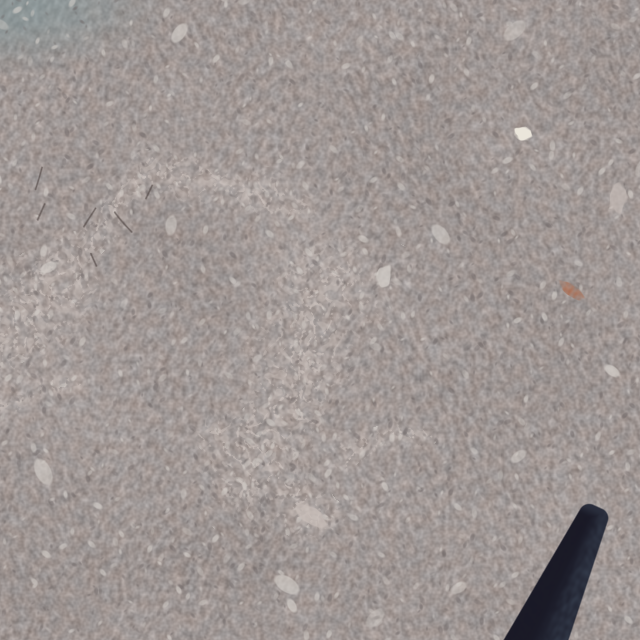
A WebGL 2 fragment shader for this texture:

```glsl
#version 300 es
precision highp float;
// Worn grey ground with gritty grain, pale crusted dust, flecks, twigs and a dark tapered handle.

uniform vec2 u_resolution;
out vec4 fragColor;

const vec3 GROUND = vec3(0.625, 0.592, 0.582);
const vec3 DUST = vec3(0.785, 0.745, 0.725);
const vec3 PALE_STONE = vec3(0.83, 0.81, 0.79);
const vec3 DARK_GRIT = vec3(0.43, 0.40, 0.40);
const vec3 TWIG = vec3(0.33, 0.29, 0.28);
const vec3 LEAF = vec3(0.66, 0.43, 0.33);
const vec3 COOL_TINT = vec3(0.53, 0.59, 0.60);
const vec3 HANDLE_DARK = vec3(0.10, 0.10, 0.15);
const vec3 HANDLE_LIGHT = vec3(0.20, 0.23, 0.29);
const float GRAIN_CONTRAST = 0.115;
const float SOFTNESS = 0.0016;
const vec2 HANDLE_TIP = vec2(0.934, 0.208);
const vec2 HANDLE_BASE = vec2(0.840, 0.0);

// Dust trails: start, end, and spread of each
const int TRAILS = 7;
const vec4 TRAIL[TRAILS] = vec4[](
    vec4(0.00, 0.47, 0.10, 0.57), vec4(0.14, 0.61, 0.24, 0.75),
    vec4(0.25, 0.73, 0.46, 0.69), vec4(0.40, 0.27, 0.51, 0.54),
    vec4(0.53, 0.29, 0.66, 0.33), vec4(0.00, 0.37, 0.12, 0.40),
    vec4(0.35, 0.31, 0.50, 0.19));
const float SPREAD[TRAILS] = float[](0.060, 0.030, 0.026, 0.075, 0.018, 0.012, 0.035);

vec2 hash2(vec2 cell) {
    vec3 h = fract(cell.xyx * vec3(0.1031, 0.1030, 0.0973));
    h += dot(h, h.yzx + 33.33);
    return fract((h.xx + h.yz) * h.zy);
}

mat2 rotation(float angle) {
    float c = cos(angle), s = sin(angle);
    return mat2(c, s, -s, c);
}

float cornerSlope(vec2 cell, vec2 offset) {
    float angle = 6.2832 * hash2(cell + 71.0).x;
    return dot(vec2(cos(angle), sin(angle)), offset);
}

float gradientNoise(vec2 p) {
    vec2 i = floor(p), f = p - i, e = vec2(1.0, 0.0);
    vec2 w = f * f * f * (f * (f * 6.0 - 15.0) + 10.0);
    float low = mix(cornerSlope(i, f), cornerSlope(i + e, f - e), w.x);
    float high = mix(cornerSlope(i + e.yx, f - e.yx), cornerSlope(i + 1.0, f - 1.0), w.x);
    return mix(low, high, w.y);
}

float segmentDistance(vec2 p, vec2 a, vec2 b) {
    vec2 d = b - a;
    return length(p - a - d * clamp(dot(p - a, d) / dot(d, d), 0.0, 1.0));
}

float cover(float dist) {
    float edge = max(SOFTNESS, 0.75 / u_resolution.y);
    return 1.0 - smoothstep(-edge, edge, dist);
}

// Angular flake with a wobbly outline
float flake(vec2 p, vec2 centre, vec2 radius, float angle) {
    vec2 q = rotation(angle) * (p - centre) / radius;
    float wobble = 0.35 * gradientNoise(q * 1.3 + centre * 90.0);
    return cover((length(q) - 1.0 + wobble) * min(radius.x, radius.y));
}

// Random elongated flecks, one candidate per cell
float flecks(vec2 p, float cells, float density, float seed) {
    float total = 0.0;
    vec2 base = floor(p * cells);
    for (int y = -1; y <= 1; y++)
    for (int x = -1; x <= 1; x++) {
        vec2 cell = base + vec2(x, y);
        vec2 place = hash2(cell + seed), kind = hash2(cell + seed + 37.0);
        float size = mix(0.10, 0.30, kind.x * kind.x) / cells;
        vec2 q = rotation((place.y - 0.5) * 2.4) * (p - (cell + place) / cells);
        float dist = length(q * vec2(1.0, 0.55)) - size;
        total = max(total, cover(dist) * step(kind.y, density) * (0.45 + 0.55 * place.x));
    }
    return total;
}

void main() {
    vec2 p = gl_FragCoord.xy / u_resolution.y;
    vec2 warp = vec2(gradientNoise(p * 14.0), gradientNoise(p * 14.0 + 50.0));

    // Ground: broad mottling and short tilted grain
    float broad = gradientNoise(p * 4.0 + 9.0) + 0.6 * gradientNoise(p * 11.0);
    float lean = smoothstep(-0.2, 0.2, gradientNoise(p * 6.0 + 30.0) + 0.4 * (p.x - 0.5));
    float grain = mix(gradientNoise(rotation(0.45) * p * vec2(125.0, 70.0)),
                      gradientNoise(rotation(-0.4) * p * vec2(125.0, 70.0) + 80.0), lean);
    float grit = gradientNoise(p * 190.0) + 0.7 * gradientNoise(p * 75.0 + 20.0);
    vec3 color = GROUND + 0.028 * broad + GRAIN_CONTRAST * (grain + 0.62 * grit);
    color += vec3(0.02, -0.005, -0.02) * gradientNoise(p * 45.0 + 13.0);
    float corner = length((p - vec2(0.0, 1.0)) * vec2(1.0, 2.3));
    color = mix(color, COOL_TINT + 0.05 * grain, 0.75 * smoothstep(0.30, 0.05, corner));

    // Dust: soft haze with broken curling crust
    float dust = 0.0;
    for (int i = 0; i < TRAILS; i++) {
        float d = segmentDistance(p + 0.035 * warp, TRAIL[i].xy, TRAIL[i].zw) / SPREAD[i];
        dust = max(dust, exp(-d * d));
    }
    vec2 curl = p + 0.012 * warp;
    float vein = 1.0 - smoothstep(0.03, 0.16, abs(gradientNoise(curl * vec2(48.0, 40.0))));
    float chips = smoothstep(0.0, 0.28, gradientNoise(curl * 72.0 + 15.0));
    float crust = dust * max(vein * smoothstep(-0.15, 0.2, grit), 0.75 * chips);
    color = mix(color, DUST + 0.06 * grain, 0.14 * dust + 0.62 * crust);

    // Scattered grit
    color = mix(color, DARK_GRIT, 0.55 * flecks(p, 85.0, 0.16, 11.0));
    color = mix(color, PALE_STONE, 0.65 * flecks(p, 68.0, 0.13 + 0.3 * dust, 150.0));
    color = mix(color, PALE_STONE, 0.75 * flecks(p, 24.0, 0.05, 290.0));

    // Larger flakes and a dry leaf
    color = mix(color, vec3(0.92, 0.90, 0.86), flake(p, vec2(0.817, 0.791), vec2(0.013, 0.010), 0.4));
    color = mix(color, DUST, 0.65 * flake(p, vec2(0.965, 0.690), vec2(0.013, 0.023), 0.1));
    color = mix(color, PALE_STONE, 0.75 * flake(p, vec2(0.600, 0.568), vec2(0.011, 0.018), 0.2));
    color = mix(color, DUST, 0.75 * flake(p, vec2(0.485, 0.195), vec2(0.028, 0.013), 0.6));
    color = mix(color, LEAF, (0.5 + grain) * flake(p, vec2(0.893, 0.546), vec2(0.021, 0.009), 0.6));

    // Twigs around the dusty rim
    for (int i = 0; i < 6; i++) {
        vec2 r = hash2(vec2(i, 5)), s = hash2(vec2(i, 19));
        vec2 start = vec2(0.03, 0.58) + r * vec2(0.22, 0.13);
        vec2 reach = rotation(1.57 + (s.x - 0.5) * 2.0) * vec2(0.015 + 0.025 * s.y, 0.0);
        color = mix(color, TWIG, 0.7 * cover(segmentDistance(p + 0.006 * warp, start, start + reach) - 0.0013));
    }

    // Handle: rounded taper with a faint sheen
    vec2 axis = normalize(HANDLE_BASE - HANDLE_TIP);
    float along = dot(p - HANDLE_TIP, axis);
    float across = dot(p - HANDLE_TIP, vec2(-axis.y, axis.x));
    float halfWidth = mix(0.022, 0.046, along / distance(HANDLE_TIP, HANDLE_BASE));
    vec2 q = vec2(abs(across) - halfWidth, -along) + 0.014;
    float handle = length(max(q, 0.0)) + min(max(q.x, q.y), 0.0) - 0.014;
    float sheen = smoothstep(-0.3, 0.7, across / halfWidth) * (0.65 + 0.5 * grain);
    sheen = max(sheen, 0.6 * smoothstep(0.022, 0.004, along));
    color = mix(color, mix(HANDLE_DARK, HANDLE_LIGHT, clamp(sheen, 0.0, 1.0)), cover(handle));

    fragColor = vec4(clamp(color, 0.0, 1.0), 1.0);
}
```
